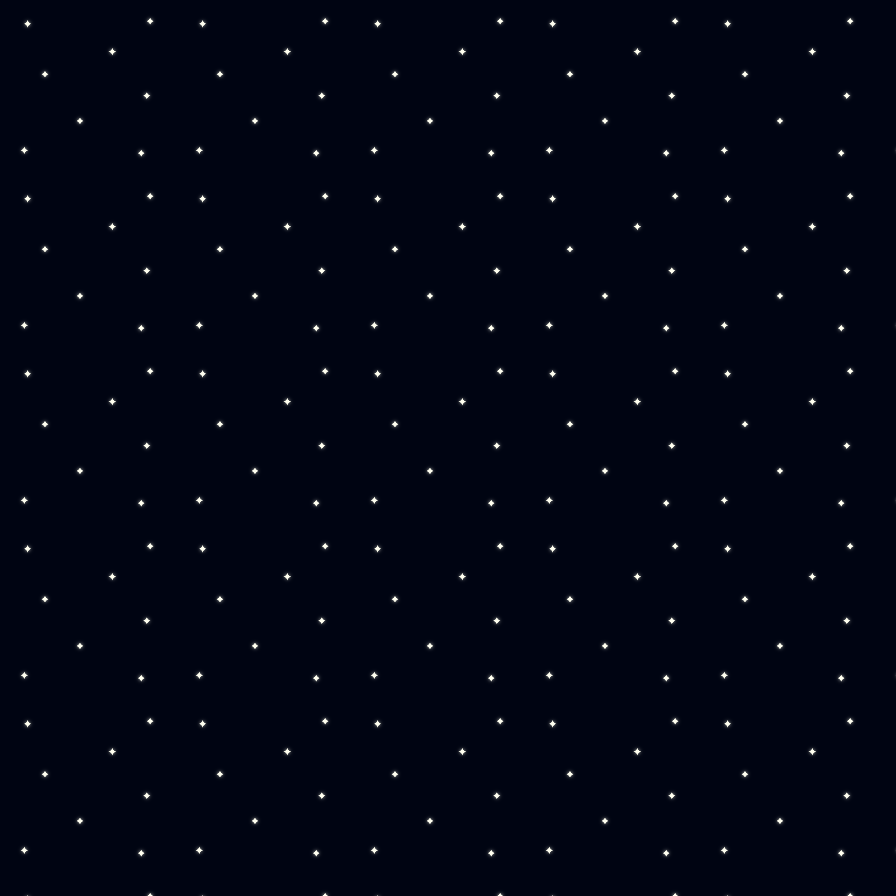
Reproduce this pattern procedurally as a three.js fragment shader.

```glsl
// Night sky of small cream stars: one square tile holding eight four-pointed
// stars repeats 5.12 times across and down, starting at the upper left corner.
// Each star is a concave diamond with a faint round glow, wrapped at tile edges.
varying vec2 vUv;

const float TILE = 100.0; // tile side, where the canvas side is 512

// Brightness of the star at 'center', repeated once in every tile.
float star(vec2 p, vec2 center) {
  vec2 q = abs(mod(p - center + 0.5 * TILE, TILE) - 0.5 * TILE);
  vec2 arms = pow(q + 0.0001, vec2(0.72));
  float concaveDiamond = pow(arms.x + arms.y, 1.0 / 0.72);
  float body = 1.0 - smoothstep(1.6, 2.8, concaveDiamond);
  float glow = 0.42 * exp(-dot(q, q) / 3.2);
  return max(body, glow);
}

void main() {
  vec2 p = vec2(vUv.x, 1.0 - vUv.y) * 512.0;

  // Star centers within a tile, two per column, measured from its upper left.
  mat4 centers = mat4(
    15.8, 13.6, 85.8, 12.1,
    64.2, 29.5, 25.7, 42.4,
    83.9, 54.7, 45.7, 69.1,
    13.9, 85.9, 80.7, 87.5);

  float light = 0.0;
  for (int i = 0; i < 4; i++) {
    light = max(light, star(p, centers[i].xy));
    light = max(light, star(p, centers[i].zw));
  }

  vec3 night = vec3(0.0, 0.016, 0.07);
  vec3 cream = vec3(1.0, 1.0, 0.94);
  gl_FragColor = vec4(mix(night, cream, light), 1.0);
}
```
